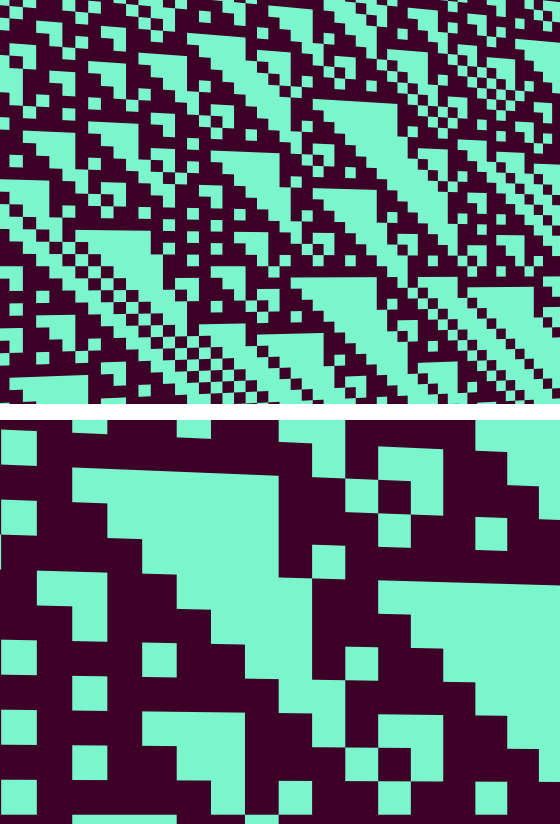
Top, the full canvas; bottom, a detail of the centre.
This pattern is drawn by a Shadertoy shader. Its source:

```glsl
// Two-colour cellular automaton on a grid receding gently to the right.
// A ring of 64 cells is packed in two words and evolved downwards, row by row;
// each pixel blends the four nearest cells for smooth edges.

const vec3 PLUM = vec3(0.24, 0.00, 0.15);
const vec3 MINT = vec3(0.48, 0.96, 0.80);

// Next row: a cell lights up when its left neighbour equals (self or right).
uvec2 evolve(uvec2 row) {
    uvec2 left = (row << 1) | (row.yx >> 31);
    uvec2 right = (row >> 1) | (row.yx << 31);
    return ~(left ^ (row | right));
}

float cellAt(uvec2 row, int column) {
    uint word = column < 32 ? row.x : row.y;
    return float((word >> uint(column & 31)) & 1u);
}

// Two adjacent cells of one row, blended across their shared edge.
float blendCells(uvec2 row, int column, float blend) {
    return mix(cellAt(row, column), cellAt(row, column + 1), blend);
}

void mainImage(out vec4 fragColor, in vec2 fragCoord) {
    vec2 uv = fragCoord / iResolution.x;

    // Perspective grid: rows converge on a far point to the right.
    float depth = 1.0 - uv.x / 5.47;
    vec2 cellSize = vec2(0.0242 * depth * depth, 0.0222 * depth);
    vec2 grid = vec2(4.3 + uv.x / (0.0242 * depth),
                     42.0 - (uv.y - 0.246) / cellSize.y);

    // Nearest cell corner, with a blend about one pixel wide.
    vec2 corner = grid - 0.5;
    ivec2 cell = ivec2(floor(corner));
    vec2 blend = clamp((fract(corner) - 0.5) * cellSize * iResolution.x + 0.5, 0.0, 1.0);

    // Evolve a scrambled first row down to this one.
    uvec2 row = uvec2(40503u, 30011u) * uvec2(48271u, 69621u);
    for (int i = 0; i < 64; i++) {
        if (i >= cell.y) break;
        row = evolve(row);
    }

    float light = mix(blendCells(row, cell.x, blend.x),
                      blendCells(evolve(row), cell.x, blend.x), blend.y);
    fragColor = vec4(mix(PLUM, MINT, light), 1.0);
}
```
